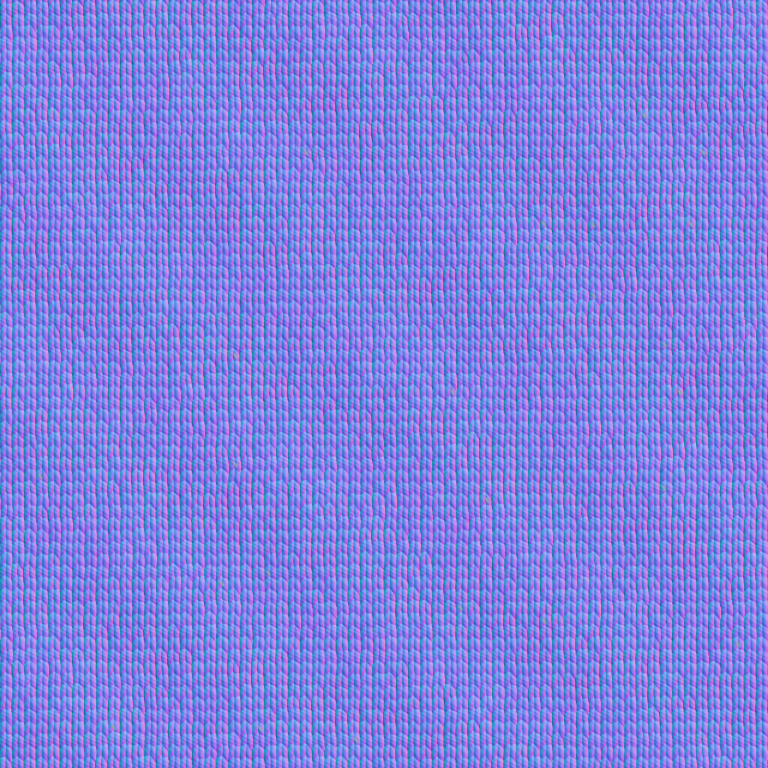
Write a Shadertoy shader that draws this texture map.

```glsl
// Tangent-space normal map of a fine knitted fabric: straight columns of arched, overlapping yarn loops.
#define COLUMNS 64.0     // stitches across
#define ROWS 64.0        // stitches down
#define LEG_WIDTH 0.28   // half width of one yarn leg, in stitches
#define LEG_LENGTH 0.74  // half length of one yarn leg
#define LEAN 0.13        // inward slant of the legs towards the arch top
#define SHEAR 0.05       // common slant of both legs
#define OVERLAP 0.80     // how far each loop dives under the next row
#define DOME 0.85        // roundness of a whole column
#define UNEVEN 2.2       // random tilt of single stitches
#define RELIEF 0.145     // slope strength
#define FUZZ 0.04        // height of the fibre ripple
#define SPECKS 0.005     // share of stitches with a stray fibre

const float TAU = 6.2831853;

vec2 hash2(vec2 cell) {
    cell = mod(cell, vec2(COLUMNS, ROWS));
    vec3 q = fract(cell.xyx * vec3(0.1031, 0.1030, 0.0973));
    q += dot(q, q.yzx + 33.33);
    return fract((q.xx + q.yz) * q.zy);
}

// Layered sines that tile over the canvas, used for slow drift
vec2 slowWave(vec2 uv) {
    vec2 wave = sin(TAU * (uv.yx * vec2(5.0, 4.0) + uv * vec2(2.0, 3.0)));
    return wave + 0.6 * sin(TAU * (uv.yx * vec2(17.0, 13.0) - uv * vec2(6.0, 5.0)));
}

float fibreRipple(vec2 p) {
    return sin(dot(p, vec2(9.0, 14.0)) + 2.0 * sin(p.y * 2.7))
         + 0.7 * sin(dot(p, vec2(-17.0, 8.0)) + 2.0 * sin(p.x * 3.1));
}

float knitHeight(vec2 p) {
    vec2 cell = floor(p);
    vec2 local = p - cell - 0.5;
    float side = local.x < 0.0 ? -1.0 : 1.0;
    float top = -1.0;

    // The highest of the loops from this row and its neighbours
    for (int k = -1; k <= 1; k++) {
        float row = float(k);
        vec2 rnd = hash2(cell + vec2(0.0, row)) - 0.5;
        float y = local.y - row + 0.14 * rnd.y;
        float centre = 0.25 + (side * SHEAR - LEAN) * y + 0.06 * side * rnd.x;
        vec2 d = vec2((abs(local.x) - centre) / LEG_WIDTH, y / LEG_LENGTH);
        float leg = 1.0 - dot(d, d) - OVERLAP * y;
        leg += UNEVEN * (rnd.x * local.x + 0.5 * rnd.y * y);
        top = max(top, leg);
    }
    return top - DOME * 4.0 * local.x * local.x + FUZZ * fibreRipple(p);
}

vec3 knitNormal(vec2 p, vec2 drift) {
    vec2 e = vec2(0.05, 0.0);
    vec2 slope = vec2(knitHeight(p + e.xy) - knitHeight(p - e.xy),
                      knitHeight(p + e.yx) - knitHeight(p - e.yx)) / (2.0 * e.x);
    slope = clamp(slope * RELIEF + 0.03 * drift, -1.5, 1.5);
    return normalize(vec3(-slope, 1.0));
}

// Lowers blue in the grooves, most on slopes that face the lower left
vec3 encodeNormal(vec3 n) {
    vec3 colour = 0.5 + 0.5 * n;
    colour.b += dot(n.xy, vec2(0.10, 0.14)) - 0.055;
    return colour;
}

// Small stray fibre on a few random stitches
float strayFibre(vec2 p) {
    vec2 cell = floor(p);
    vec2 rnd = hash2(cell + 19.0);
    vec2 d = p - cell - 0.3 - 0.4 * rnd.yx;
    d.x += 0.5 * d.y;
    float spot = 1.0 - smoothstep(0.08, 0.25, length(d * vec2(1.4, 0.7)));
    return spot * step(rnd.x, SPECKS);
}

void mainImage(out vec4 fragColor, in vec2 fragCoord) {
    vec3 colour = vec3(0.0);

    // Four samples per pixel smooth the yarn edges
    for (int i = 0; i < 4; i++) {
        vec2 offset = vec2(float(i % 2), float(i / 2)) * 0.5 - 0.25;
        vec2 uv = (fragCoord + offset) / iResolution.xy;
        vec2 drift = slowWave(uv);
        vec2 p = uv * vec2(COLUMNS, ROWS) + drift * vec2(0.03, 0.05);
        vec3 encoded = encodeNormal(knitNormal(p, drift));
        colour += mix(encoded, vec3(0.58, 0.70, 0.62), 0.8 * strayFibre(p));
    }
    fragColor = vec4(colour * 0.25, 1.0);
}
```
